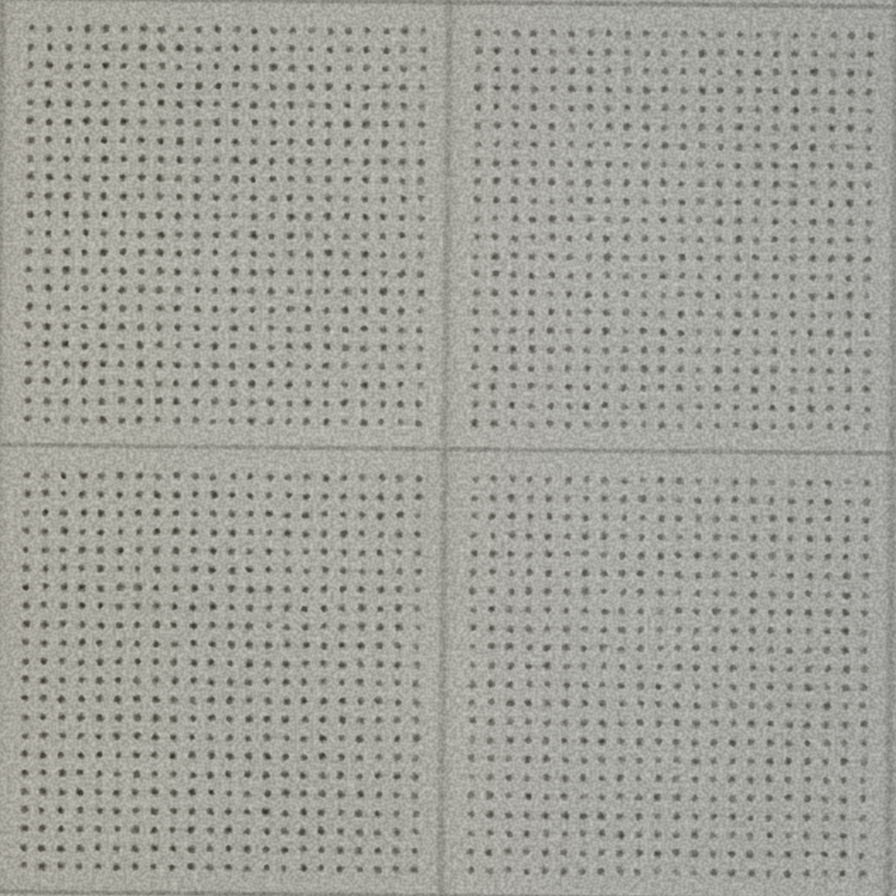
This texture is drawn by a WebGL 1 fragment shader. Its source:

```glsl
precision highp float;
uniform vec2 u_resolution;

float hash(vec2 p) {
  vec3 q = fract(p.xyx * vec3(0.1031, 0.1030, 0.0973));
  q += dot(q, q.yzx + 33.33);
  return fract((q.x + q.y) * q.z);
}

vec2 gradient(vec2 cell) {
  float angle = 6.2832 * hash(cell);
  return vec2(cos(angle), sin(angle));
}

float gradientNoise(vec2 p) {
  vec2 i = floor(p), f = fract(p);
  vec2 w = f * f * f * (f * (f * 6.0 - 15.0) + 10.0);
  vec2 e = vec2(1.0, 0.0);
  float low = mix(dot(gradient(i), f), dot(gradient(i + e), f - e), w.x);
  float high = mix(dot(gradient(i + e.yx), f - e.yx), dot(gradient(i + 1.0), f - 1.0), w.x);
  return mix(low, high, w.y);
}

// Darkness of the perforations: 24 cells per tile side, the outer ring left blank
float perforation(vec2 tilePos, float light) {
  vec2 grid = tilePos * 24.0;
  vec2 id = floor(grid);
  vec2 cell = mod(id, 24.0);
  vec2 inside = step(1.0, cell) * step(cell, vec2(22.0));
  vec2 jitter = vec2(hash(id + 71.0), hash(id + 133.0)) - 0.5;
  vec2 offset = fract(grid) - 0.5 - 0.09 * jitter;
  float ragged = 0.09 * gradientNoise(grid * 4.0 + 50.0);
  float radius = 0.30 + 0.07 * (hash(id + 211.0) - 0.5);
  float hole = 1.0 - smoothstep(0.04, radius, length(offset) + ragged);
  float rim = max(abs(cell.x - 11.5), abs(cell.y - 11.5));
  float depth = mix(0.36, 0.26, light) + 0.12 * (hash(id + 307.0) - 0.5);
  depth *= 1.0 - 0.25 * step(10.0, rim) * hash(id + 401.0);
  return inside.x * inside.y * hole * depth;
}

// Darkness of the joints: a crisp horizontal line, a softer vertical one
float seam(vec2 tilePos) {
  vec2 d = fract(tilePos - vec2(-0.0044, 0.004) + 0.5) - 0.5;
  float wear = 1.0 + 0.5 * gradientNoise(tilePos * 18.0 + 90.0);
  float across = 0.12 * (1.0 - smoothstep(0.001, 0.009, abs(d.y)));
  float down = 0.075 * (1.0 - smoothstep(0.001, 0.014, abs(d.x)));
  float shade = 0.02 * (1.0 - smoothstep(0.0, 0.035, abs(d.x - 0.008)));
  return wear * max(across, down) + shade;
}

void main() {
  vec2 uv = gl_FragCoord.xy / u_resolution;

  // Slightly turned two by two tile grid
  vec2 p = uv - vec2(0.4987, 0.4967);
  vec2 tilePos = vec2(dot(p, vec2(1.0, -0.0097)), dot(p, vec2(0.0097, 1.0))) / vec2(0.4993, 0.4988);

  // Painted board, warm on the left and cool on the right
  vec3 color = mix(vec3(0.685, 0.68, 0.642), vec3(0.662, 0.667, 0.648), uv.x);
  color -= 0.06 * dot(p, p);
  color += 0.012 * gradientNoise(uv * 5.0 + 20.0);
  color += 0.012 * (hash(floor(tilePos) + 17.0) - 0.5);

  // Joints and holes
  color -= seam(tilePos);
  color -= perforation(tilePos, smoothstep(0.1, 0.8, uv.x)) * vec3(0.99, 1.0, 1.01);

  // Fine surface grain
  float grain = 0.12 * gradientNoise(uv * 263.0) + 0.07 * gradientNoise(uv * 131.0 + 40.0);
  gl_FragColor = vec4(color + grain, 1.0);
}
```
